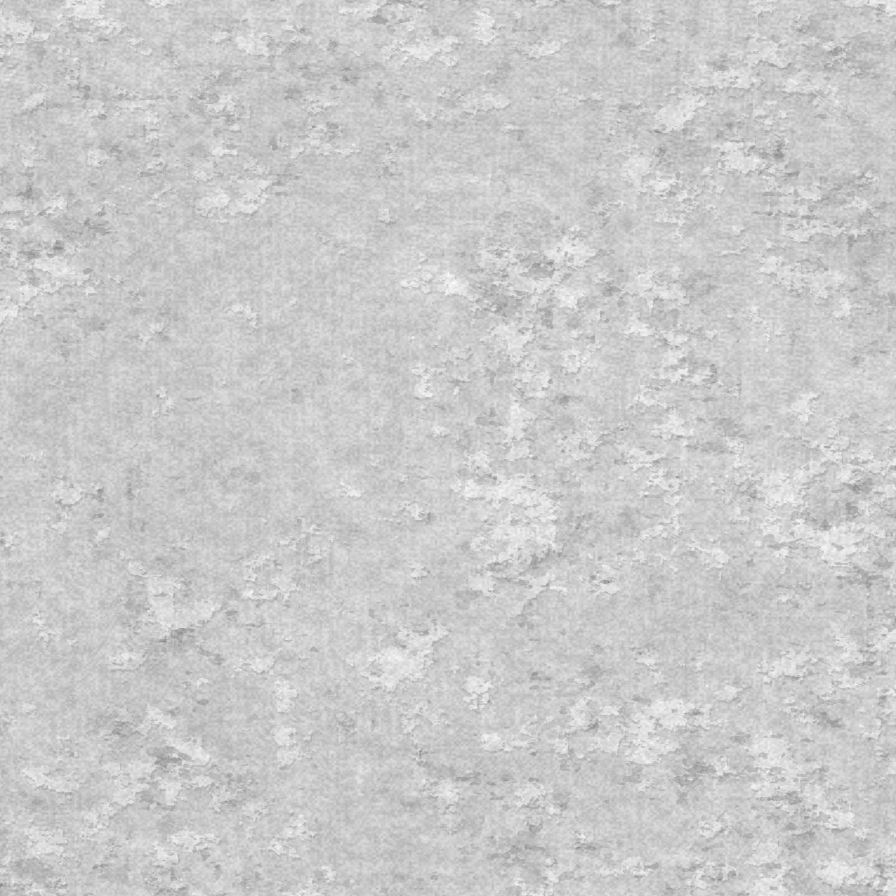
Reproduce this texture procedurally as a Shadertoy shader.

```glsl
#define BASE_TONE 0.799
#define CLOUD_DEPTH 0.07
#define MOTTLE_DEPTH 0.17
#define GRAIN_DEPTH 0.10
#define WEAVE_DEPTH 0.02
#define FLAKE_LIGHT 0.070
#define STAIN_DARK 0.060
#define PIT_DARK 0.090
#define EDGE_SHADOW 0.060
#define FLAKE_SCALE vec2(28.0, 35.0)
#define CLUSTER_SCALE vec2(5.0, 7.0)

float hash(vec2 cell) {
    return fract(sin(dot(cell, vec2(127.1, 311.7))) * 43758.5453);
}

float valueNoise(vec2 p) {
    vec2 cell = floor(p);
    vec2 f = fract(p);
    f = f * f * (3.0 - 2.0 * f);
    float low = mix(hash(cell), hash(cell + vec2(1.0, 0.0)), f.x);
    float high = mix(hash(cell + vec2(0.0, 1.0)), hash(cell + 1.0), f.x);
    return mix(low, high, f.y);
}

// Normalised layered noise; a high gain gives ragged outlines
float fbm(vec2 p, int octaves, float gain) {
    float sum = 0.0, total = 0.0, weight = 1.0;
    for (int i = 0; i < octaves; i++) {
        sum += weight * valueNoise(p);
        total += weight;
        weight *= gain;
        p = p * 2.03 + vec2(17.3, 9.1);
    }
    return sum / total;
}

// Coverage of the pale flaking plaster
float flakes(vec2 uv, float cluster) {
    float field = fbm(uv * FLAKE_SCALE + 31.0, 5, 0.72);
    return smoothstep(0.585, 0.645, field + 0.45 * cluster);
}

void mainImage(out vec4 fragColor, in vec2 fragCoord) {
    vec2 uv = fragCoord / iResolution.y;

    // Broad clouds and clusters of wear
    float cloud = fbm(uv * vec2(5.0, 7.0) + 3.0, 3, 0.55) - 0.5;
    float cluster = fbm(uv * CLUSTER_SCALE + 57.0, 4, 0.6) - 0.5;

    // Worn concrete ground
    float mottle = fbm(uv * vec2(50.0, 68.0) + 71.0, 4, 0.85) - 0.5;
    float grain = valueNoise(uv * 380.0) - 0.5;
    float weave = valueNoise(uv * vec2(30.0, 260.0) + 11.0)
                + valueNoise(uv * vec2(260.0, 30.0) + 23.0) - 1.0;
    float tone = BASE_TONE + CLOUD_DEPTH * cloud + MOTTLE_DEPTH * mottle
               + GRAIN_DEPTH * grain + WEAVE_DEPTH * weave;

    // Grey stains and small crisp pits
    float stainField = fbm(uv * vec2(27.0, 36.0) + 113.0, 5, 0.68);
    float stain = smoothstep(0.60, 0.67, stainField + 0.35 * cluster);
    float pitField = fbm(uv * vec2(62.0, 92.0) + 151.0, 3, 0.6);
    float pit = smoothstep(0.70, 0.77, pitField + 0.50 * cluster);
    tone -= STAIN_DARK * stain + PIT_DARK * pit;

    // Pale flakes with a thin shadow below them
    float flake = flakes(uv, cluster);
    float above = flakes(uv + vec2(-0.0015, 0.003), cluster);
    tone += FLAKE_LIGHT * flake * (1.0 - 0.5 * pit);
    tone -= EDGE_SHADOW * max(above - flake, 0.0);

    fragColor = vec4(vec3(clamp(tone, 0.0, 1.0)), 1.0);
}
```
